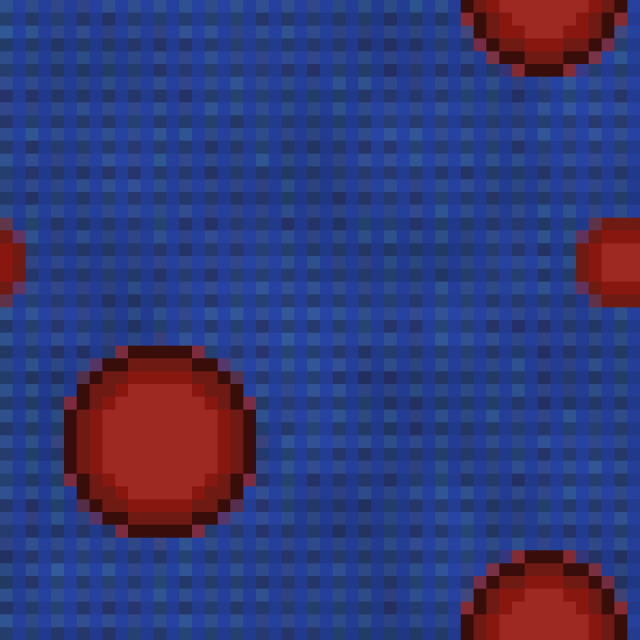
Give the GLSL for this pattern, as a WebGL 1 fragment shader.

```glsl
precision highp float;
// Blue two-tone weave in coarse square cells, with three sizes of shaded red disc.

#define CELLS 50.0          // square cells across and down
#define BLOTCHES 10.0       // slow noise periods per tile
#define BLOTCH_GAIN 0.16    // brightness swing of the slow noise
#define CELL_GAIN 0.09      // brightness swing from cell to cell
#define RIM_WIDTH 0.95      // dark outline, in cells
#define HALO_WIDTH 0.6      // blended fringe outside a disc, in cells
#define SAMPLES 3           // subsamples per pixel side

uniform vec2 u_resolution;

const vec3 THREAD_BLUE = vec3(0.14, 0.24, 0.58);
const vec3 THREAD_SLATE = vec3(0.165, 0.26, 0.48);
const vec3 RED_CORE = vec3(0.62, 0.155, 0.135);
const vec3 RED_MID = vec3(0.53, 0.09, 0.06);
const vec3 RED_SHADE = vec3(0.44, 0.10, 0.08);
const vec3 RIM_DARK = vec3(0.22, 0.05, 0.04);

float hash(vec2 p) {
  vec3 q = fract(vec3(p.xyx) * 0.1031);
  q += dot(q, q.yzx + 33.33);
  return fract((q.x + q.y) * q.z);
}

// Value noise that wraps after `period` lattice steps.
float wrapNoise(vec2 p, float period, float seed) {
  vec2 i = floor(p);
  vec2 f = fract(p);
  f = f * f * (3.0 - 2.0 * f);
  vec2 a = mod(i, period) + seed;
  vec2 b = mod(i + 1.0, period) + seed;
  return mix(mix(hash(a), hash(vec2(b.x, a.y)), f.x),
             mix(hash(vec2(a.x, b.y)), hash(b), f.x), f.y);
}

// Even columns are slate, odd ones blue; odd rows are lighter.
vec3 weave(vec2 cell) {
  float slate = 1.0 - mod(cell.x, 2.0);
  float lightRow = mod(cell.y, 2.0);
  vec2 p = (cell + 0.5) / CELLS;
  float blotch = wrapNoise(p * BLOTCHES, BLOTCHES, 7.0) - 0.5;
  float grain = hash(cell + 61.0) - 0.5;
  float tint = wrapNoise(p * BLOTCHES * 2.0, BLOTCHES * 2.0, 131.0) - 0.5;

  vec3 color = mix(THREAD_BLUE, THREAD_SLATE, slate);
  float rowSwing = mix(0.045, 0.13, slate);
  color *= 1.0 + rowSwing * (2.0 * lightRow - 1.0);
  color *= 1.0 + BLOTCH_GAIN * blotch + CELL_GAIN * grain * mix(0.3, 1.0, slate);
  // Slate threads drift between teal and violet.
  color += slate * vec3(-0.015, 0.05, 0.01) * (tint + 0.5 * grain);
  return color;
}

// Paints a banded disc; center and radius are in cells, distance wraps.
vec3 paintDisc(vec3 base, vec2 cell, vec2 center, float radius, float outlined) {
  vec2 offset = mod(cell - center + 0.5 * CELLS, CELLS) - 0.5 * CELLS;
  float edge = length(offset) - radius;
  float depth = edge - RIM_WIDTH * (1.0 - outlined);
  vec3 fill = RED_CORE;
  fill = mix(fill, RED_MID, step(-2.75, depth));
  fill = mix(fill, RED_SHADE, step(-1.9, depth));
  fill = mix(fill, RIM_DARK, step(-RIM_WIDTH, depth));
  float halo = clamp(1.0 - edge / HALO_WIDTH, 0.0, 1.0);
  vec3 fringe = mix(base, RED_CORE, halo);
  return mix(fill, fringe, step(0.0, edge));
}

vec3 pattern(vec2 uv) {
  vec2 cell = mod(floor(uv * CELLS), CELLS);
  vec3 color = weave(cell);
  color = paintDisc(color, cell, vec2(12.0, 15.0), 7.45, 1.0);
  color = paintDisc(color, cell, vec2(42.0, 0.0), 6.2, 1.0);
  color = paintDisc(color, cell, vec2(48.0, 29.0), 3.3, 0.0);
  return color;
}

void main() {
  // Average a small grid of samples to smooth the cell edges.
  vec3 sum = vec3(0.0);
  for (int y = 0; y < SAMPLES; y++) {
    for (int x = 0; x < SAMPLES; x++) {
      vec2 jitter = (vec2(float(x), float(y)) + 0.5) / float(SAMPLES) - 0.5;
      sum += pattern((gl_FragCoord.xy + jitter) / u_resolution);
    }
  }
  gl_FragColor = vec4(sum / float(SAMPLES * SAMPLES), 1.0);
}
```
